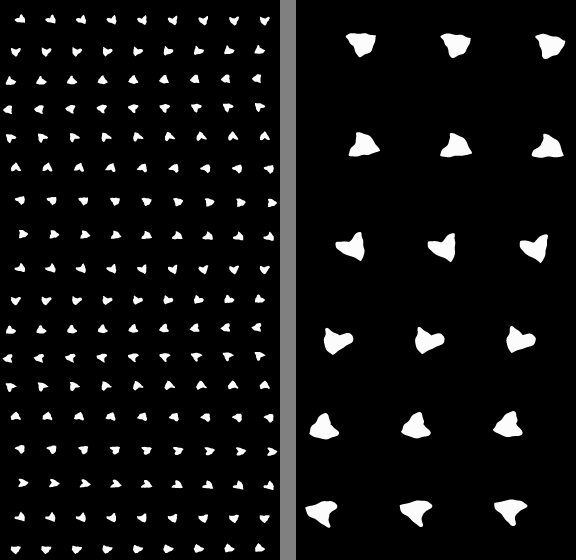
Left, the full canvas; right, a detail of the centre.
Write a Shadertoy shader that draws this pattern.

```glsl
// A 9 by 18 grid of small white hearts on black. Each heart sits on a flat
// orbit in its cell and points outward; the angle turns an eighth per row.
// Slow waves change the notch and roughen the outline; edges are supersampled.

const float PI = 3.14159265;
const vec2 GRID = vec2(9.0, 18.0);

// Heart with its tip at (0,-1); shallow = 1 flattens the notch.
bool insideHeart(vec2 h, float shallow) {
    float x = abs(h.x);
    if (x > 1.0) return false;
    float arc = sqrt(1.0 - x * x);
    float top = 0.78 * mix(x, x * x, shallow) + mix(0.62, 0.8, shallow) * arc;
    float bottom = 0.78 * x - arc;
    return h.y < top && h.y > bottom;
}

float heartField(vec2 gridPos) {
    vec2 cell = floor(gridPos);
    vec2 local = gridPos - cell - 0.5;

    // Rows count downward; columns add a gradual turn
    float turn = GRID.y - 1.0 - cell.y + cell.x / 8.0;
    float angle = -0.25 * PI * (1.0 + turn);
    vec2 tip = vec2(cos(angle), sin(angle));

    // Orbit, stretch and rotate
    vec2 centre = tip * vec2(0.26, 0.16) - vec2(0.0, 0.025);
    vec2 v = (local - centre) / vec2(0.157, 0.134);
    vec2 h = vec2(dot(v, vec2(-tip.y, tip.x)), -dot(v, tip));

    // Uneven outline, drifting between repeats
    h += 0.07 * sin(3.7 * h.yx + turn * vec2(2.3, 1.7));
    h += 0.03 * sin(8.0 * h.yx + turn * vec2(4.1, 5.3));

    float shallow = 0.5 + 0.5 * cos(2.0 * PI * (turn - 2.3) / 5.0);
    return insideHeart(h, shallow) ? 1.0 : 0.0;
}

void mainImage(out vec4 fragColor, in vec2 fragCoord) {
    const int SAMPLES = 4;
    float coverage = 0.0;
    for (int j = 0; j < SAMPLES; j++) {
        for (int i = 0; i < SAMPLES; i++) {
            vec2 jitter = (vec2(i, j) + 0.5) / float(SAMPLES) - 0.5;
            coverage += heartField((fragCoord + jitter) / iResolution.xy * GRID);
        }
    }
    coverage /= float(SAMPLES * SAMPLES);
    fragColor = vec4(vec3(0.99 * coverage), 1.0);
}
```
